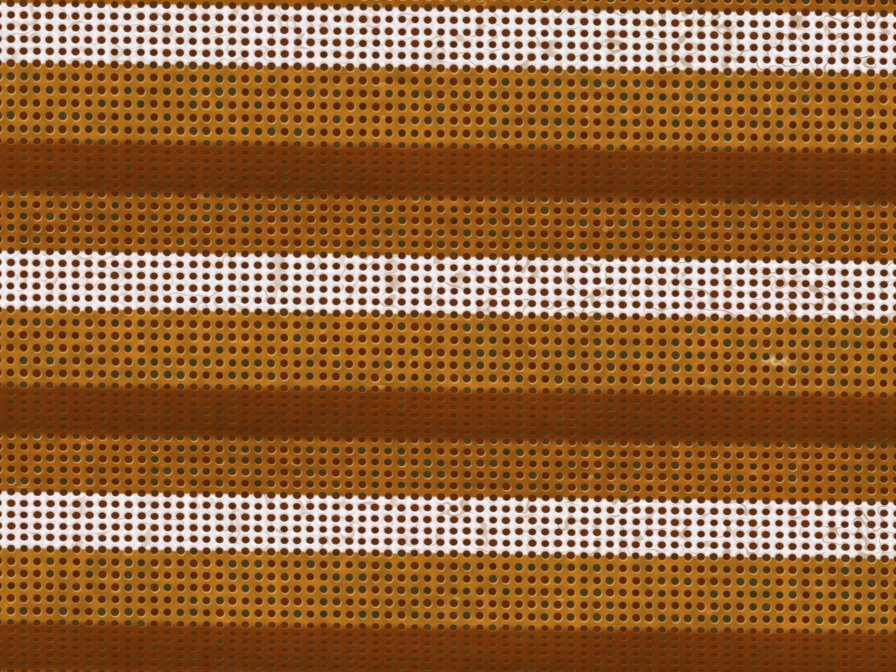
Reproduce this texture procedurally as a WebGL 1 fragment shader.

```glsl
precision highp float;
// Perforated, pleated ochre sheet metal with glossy white folds and dark shaded folds.
uniform vec2 u_resolution;

const float COLUMNS = 51.57;    // holes per canvas height, measured across
const float ROWS = 22.0;        // hole rows in one pleat
const float GLOSS_END = 0.239;  // fold positions within one pleat
const float OCHRE_END = 0.555;
const float SHADE_END = 0.761;

const vec3 GLOSS = vec3(0.94, 0.92, 0.93);
const vec3 GLOSS_DENT = vec3(0.74, 0.62, 0.50);
const vec3 OCHRE = vec3(0.67, 0.42, 0.11);
const vec3 SHADE = vec3(0.45, 0.21, 0.04);
const vec3 MIDTONE = vec3(0.61, 0.35, 0.08);
const vec3 CREAM = vec3(0.88, 0.77, 0.55);
const vec3 HOLE_BROWN = vec3(0.33, 0.14, 0.04);
const vec3 HOLE_GREEN = vec3(0.25, 0.20, 0.09);

float hash(vec2 p) {
  p = fract(p * vec2(0.1031, 0.1137));
  p += dot(p, p.yx + 33.33);
  return fract((p.x + p.y) * p.x * 17.0);
}

vec2 gradient(vec2 cell) {
  float angle = 6.2832 * hash(cell + 71.0);
  return vec2(cos(angle), sin(angle));
}

// Gradient noise, about -0.7 to 0.7
float noise(vec2 p) {
  vec2 i = floor(p), f = fract(p);
  vec2 u = f * f * f * (f * (f * 6.0 - 15.0) + 10.0);
  vec2 e = vec2(1.0, 0.0);
  float low = mix(dot(gradient(i), f), dot(gradient(i + e), f - e), u.x);
  float high = mix(dot(gradient(i + e.yx), f - e.yx),
                   dot(gradient(i + 1.0), f - 1.0), u.x);
  return mix(low, high, u.y);
}

float span(float a, float b, float x) {
  return clamp((x - a) / (b - a), 0.0, 1.0);
}

float edge(float at, float soft, float x) {
  return smoothstep(at - soft, at + soft, x);
}

float disc(vec2 p, float radius, float soft) {
  return 1.0 - edge(radius, soft, length(p));
}

// Pleat count downwards, with a slight tilt and perspective
float pleatAt(vec2 p) {
  float down = 1.0 - p.y - 0.0117 * (p.x - 0.667);
  return (down - 0.0122) * (2.711 + 0.108 * (down - 0.381));
}

// Hole rows crowd together on the steeper folds
float rowAt(float pleat) {
  float t = fract(pleat);
  return ROWS * floor(pleat) + 5.0 * span(0.0, GLOSS_END, t)
    + 6.0 * span(GLOSS_END, OCHRE_END, t)
    + 6.0 * span(OCHRE_END, SHADE_END, t)
    + 5.0 * span(SHADE_END, 1.0, t);
}

void main() {
  vec2 p = gl_FragCoord.xy / u_resolution.y;
  float pixel = 1.0 / u_resolution.y;
  float pleat = pleatAt(p);

  // Fold masks with slightly uneven edges
  float t = fract(pleat + 0.1) - 0.1 + 0.008 * noise(p * vec2(40.0, 12.0));
  float crisp = 0.004 + 1.5 * pixel;
  float glossEnd = edge(GLOSS_END, crisp, t);
  float ochreEnd = edge(OCHRE_END, 0.018, t);
  float gloss = edge(0.0, crisp, t) - glossEnd;
  float ochre = glossEnd - ochreEnd;
  float shade = ochreEnd - edge(SHADE_END, 0.025, t);

  // Dented surface: broad stains, hammered dimples and stretched wrinkles
  float stain = noise(p * vec2(4.0, 9.0));
  float dimple = noise(p * vec2(38.0, 48.0) + 9.0);
  float wrinkle = noise(p * vec2(30.0, 75.0) + vec2(3.0, 4.0 * dimple));
  float grain = noise(p * 150.0);

  vec3 color = mix(MIDTONE, OCHRE, ochre);
  float depth = span(OCHRE_END, SHADE_END, t);
  color = mix(color, SHADE * mix(1.06, 0.88, depth), shade);
  color *= 1.0 + 0.10 * stain + 0.18 * dimple * (1.0 - 0.6 * shade) + 0.07 * grain;

  float worn = mix(0.45, 0.85, span(0.2, 1.25, p.x));
  float dent = smoothstep(0.08, 0.5, wrinkle + 0.2 * grain) * worn;
  vec3 glossColor = mix(GLOSS + vec3(0.02, -0.01, 0.01) * stain, GLOSS_DENT, dent);
  color = mix(color, glossColor + 0.08 * grain, gloss);

  // Perforations centred on whole column and row numbers
  vec2 grid = vec2(p.x * COLUMNS + 0.17 + 0.12 * noise(p * 3.0), rowAt(pleat));
  vec2 id = floor(grid + 0.5);
  vec2 cell = grid - id;
  float vary = hash(id);
  cell += 0.05 * (vec2(hash(id + 13.0), hash(id + 47.0)) - 0.5);
  float soft = 0.04 + 0.6 * COLUMNS * pixel;
  float radius = mix(0.30, 0.26, shade) + 0.04 * (vary - 0.5);
  float hole = disc(cell, radius, soft);

  // Lit lower rims, with a soft shadow above each hole on the gloss
  float rim = disc(cell - vec2(0.05, 0.11), radius + 0.03, soft) * (1.0 - hole);
  float glint = mix(0.20, 0.65, vary) * (1.0 - 0.8 * shade) * (1.0 - gloss);
  color = mix(color, CREAM, rim * glint);
  float lip = disc(cell + vec2(0.03, 0.08), radius + 0.07, soft + 0.04);
  color = mix(color, GLOSS_DENT, 0.45 * lip * gloss);

  float green = (1.0 - gloss) * smoothstep(0.35, 0.9, hash(id + 29.0));
  vec3 holeColor = mix(HOLE_BROWN, HOLE_GREEN, green) * mix(0.9, 1.15, vary);
  color = mix(color, holeColor, hole * mix(0.95, 0.65, shade));

  // Pale scuff and scattered bright flecks
  float scuff = disc((p - vec2(1.155, 0.463)) / vec2(0.035, 0.013), 0.6, 0.4);
  float fleck = smoothstep(0.43, 0.58, noise(p * vec2(45.0, 60.0) + 31.0));
  float wear = max(scuff * (0.55 + grain), 0.35 * fleck * (1.0 - shade));
  color = mix(color, CREAM, clamp(wear, 0.0, 1.0) * (1.0 - hole));

  gl_FragColor = vec4(clamp(color, 0.0, 1.0), 1.0);
}
```
